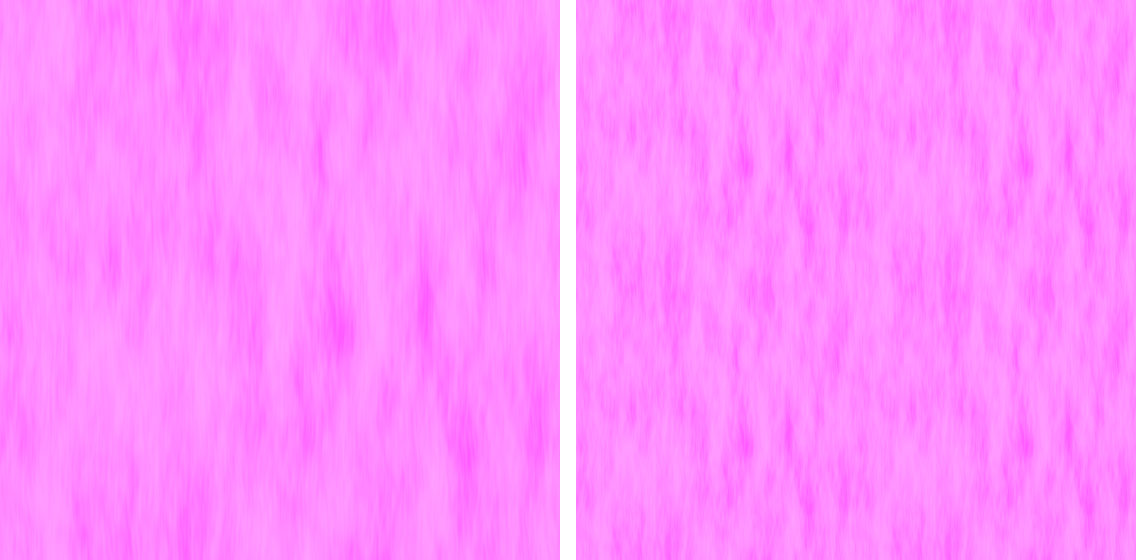
Left: one tile. Right: repeated 2 by 2.
Give the GLSL for this texture, as a Shadertoy shader.

```glsl
// Soft pink surface with vertical brushed streaks and darker drifting patches, tiling.

const float MID_GREEN = 0.542;     // green level where the noise is zero
const float CONTRAST = 0.135;      // strength of light and dark streaks
const float DARK_TAIL = 0.055;     // deepens the extremes toward magenta
const vec2 GREEN_RANGE = vec2(0.36, 0.62);
const vec2 PATCH_CELLS = vec2(12.0, 3.0);    // largest patches across the tile
const vec2 CELL_GROWTH = vec2(2.0, 1.7);     // finer octaves are more stretched
const vec2 FIBRE_CELLS = vec2(220.0, 20.0);  // finest streaks across the tile
const vec2 SWAY_CELLS = vec2(12.0, 7.0);
const float SWAY = 0.006;          // sideways bending of the streaks
const float FIBRE = 0.33;
const float GAIN = 0.68;
const int OCTAVES = 5;
const float TAU = 6.2831853;

// Integer hash of a lattice point, from 0 to 1
float hash(vec2 cell, float seed) {
    uvec3 q = uvec3(cell, seed) * uvec3(1597334673u, 3812015801u, 2798796415u);
    uint n = q.x ^ q.y ^ q.z;
    n = (n ^ (n >> 16)) * 2146121005u;
    n = (n ^ (n >> 15)) * 2221713035u;
    n ^= n >> 16;
    return float(n >> 8) / 16777216.0;
}

// Contribution of one lattice corner, wrapped at the tile edge
float corner(vec2 cell, vec2 offset, vec2 cells, float seed) {
    float angle = TAU * hash(mod(cell, cells), seed);
    return dot(vec2(cos(angle), sin(angle)), offset);
}

// Periodic gradient noise with a whole number of cells per tile
float noise(vec2 uv, vec2 cells, float seed) {
    vec2 p = uv * cells + vec2(0.37, 0.61) * seed;
    vec2 i = floor(p);
    vec2 f = p - i;
    vec2 w = f * f * f * (f * (f * 6.0 - 15.0) + 10.0);
    vec2 e = vec2(1.0, 0.0);
    float low = mix(corner(i, f, cells, seed),
                    corner(i + e.xy, f - e.xy, cells, seed), w.x);
    float high = mix(corner(i + e.yx, f - e.yx, cells, seed),
                     corner(i + e.xx, f - e.xx, cells, seed), w.x);
    return mix(low, high, w.y);
}

// Stretched fractal noise, from wide patches to narrow streaks
float streaks(vec2 uv) {
    float sum = 0.0;
    float amplitude = 1.0;
    vec2 cells = PATCH_CELLS;
    for (int k = 0; k < OCTAVES; k++) {
        sum += amplitude * noise(uv, cells, float(k) + 1.0);
        amplitude *= GAIN;
        cells = floor(cells * CELL_GROWTH + 0.5);
    }
    return sum;
}

void mainImage(out vec4 fragColor, in vec2 fragCoord) {
    vec2 uv = fragCoord / iResolution.xy;

    // Bend the streaks slightly
    uv.x += SWAY * noise(uv, SWAY_CELLS, 11.0);

    // Patches plus hair-fine fibres
    float tone = streaks(uv) + FIBRE * noise(uv, FIBRE_CELLS, 17.0);

    // Only green varies, between pale pink and magenta
    float green = MID_GREEN + CONTRAST * tone - DARK_TAIL * tone * tone;
    fragColor = vec4(1.0, clamp(green, GREEN_RANGE.x, GREEN_RANGE.y), 1.0, 1.0);
}
```
